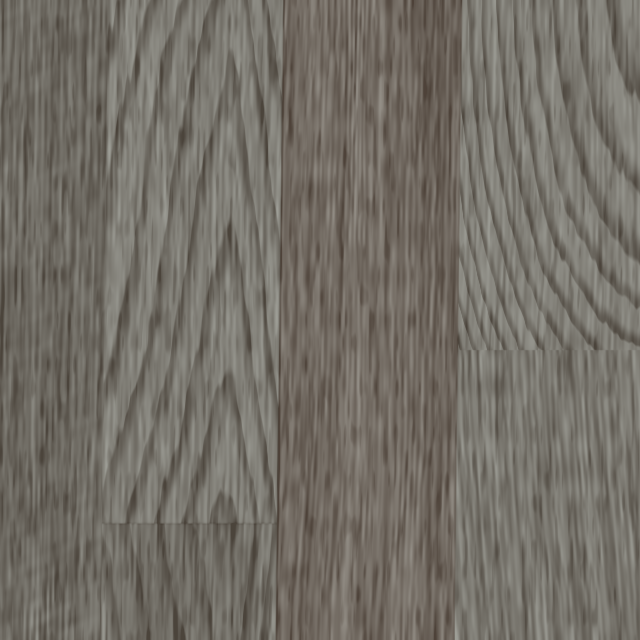
Write a three.js fragment shader that draws this texture.

```glsl
// Weathered grey-brown oak parquet: upright boards with straight and arched grain.
varying vec2 vUv;

const float TAU = 6.2832;
const vec3 DARK_OAK = vec3(0.325, 0.293, 0.262);
const vec3 PALE_OAK = vec3(0.595, 0.587, 0.560);
const vec3 WARM_TINT = vec3(0.006, -0.003, -0.007);
const vec3 COOL_TINT = vec3(-0.005, 0.002, 0.0);

float hash(vec2 p) {
  return fract(sin(dot(p, vec2(127.1, 311.7))) * 4375.85);
}

float noise(vec2 p) {
  vec2 cell = floor(p), f = fract(p);
  f = f * f * (3.0 - 2.0 * f);
  float low = mix(hash(cell), hash(cell + vec2(1.0, 0.0)), f.x);
  float high = mix(hash(cell + vec2(0.0, 1.0)), hash(cell + 1.0), f.x);
  return mix(low, high, f.y);
}

// Noise centred on zero
float vary(vec2 p) {
  return noise(p) - 0.5;
}

// Thin long grain lines of uneven spacing, plus fine broken fibres
float fibres(vec2 p, float seed) {
  float drift = 5.0 * vary(p * vec2(21.0, 1.3) + seed) + 1.0 * vary(p * vec2(60.0, 9.0) + seed);
  float wave = sin(TAU * (p.x * 88.0 + 0.35 * drift));
  float lines = wave * (0.08 + 0.30 * noise(p * vec2(70.0, 7.0) + seed + 5.0));
  float broad = 0.40 * vary(p * vec2(38.0, 0.9) + seed + 11.0);
  float medium = 0.55 * vary(p * vec2(125.0, 6.0) + seed + 23.0);
  float fine = 0.85 * vary(p * vec2(250.0, 30.0) + seed + 37.0);
  return lines + broad + medium + fine;
}

// Short dark pores along the fibres
float pores(vec2 p, float seed) {
  return smoothstep(0.55, 0.9, noise(p * vec2(215.0, 28.0) + seed));
}

// Narrow growth ring: darkens gradually, ends in a crisp edge
float ring(float phase) {
  float f = fract(phase);
  return smoothstep(0.45, 0.82, f) * (1.0 - smoothstep(0.87, 0.97, f));
}

// Long continuous ring lines made of dashes
float figure(float phase, vec2 p, float seed) {
  float sway = 0.8 * vary(p * vec2(5.0, 2.2) + seed);
  float fray = 0.16 * vary(p * vec2(170.0, 24.0) + seed);
  float wobble = 0.16 * vary(p * vec2(28.0, 10.0) + seed);
  float dashes = 0.65 + 0.7 * noise(p * vec2(190.0, 22.0) + seed + 9.0);
  return ring(phase + sway + fray + wobble) * dashes;
}

// Pointed arches, steeper on the right flank
float archPhase(vec2 p, float axis, float steepness) {
  float dx = p.x - axis;
  float slope = steepness * mix(1.0, 1.6, smoothstep(-0.02, 0.03, dx));
  return p.y + slope * (sqrt(dx * dx + 0.0002) - 0.014);
}

// Ovals around a far corner, crowding outward
float ovalPhase(vec2 p, vec2 centre) {
  vec2 d = (p - centre) * vec2(1.0, 0.45);
  return dot(d, d);
}

float edgeMask(float edge, float x) {
  return smoothstep(edge - 0.0015, edge + 0.0015, x);
}

float strip(float x, float centre, float halfWidth) {
  return 1.0 - smoothstep(0.0, halfWidth, abs(x - centre));
}

void main() {
  vec2 p = vUv;
  p.x -= 0.012 * (p.y - 0.5);
  vec2 wavy = p + vec2(0.010 * vary(p * vec2(5.0, 3.0)), 0.0);

  // Board masks
  float arched = edgeMask(0.163, p.x);
  float middle = edgeMask(0.437, p.x);
  float right = edgeMask(0.716, p.x);
  float archedUpper = edgeMask(0.182, p.y);
  float rightUpper = edgeMask(0.453, p.y);

  // Quarter-sawn board with faint ray flecks
  float fleck = noise(vec2(p.x * 24.0 + p.y * 8.0, p.y * 75.0 - p.x * 35.0));
  float tone = 0.39 + 0.46 * fibres(p, 3.0) + 0.10 * (fleck - 0.5);
  tone += 0.10 * smoothstep(0.25, 0.0, p.y) * fleck;

  // Arched board and the short piece below it
  float arches = figure(archPhase(p, 0.355, 4.2) * 4.8, p, 21.0);
  float upperTone = 0.70 - 0.46 * arches + 0.38 * fibres(wavy, 31.0);
  float lowArches = figure(archPhase(p, 0.365, -5.5) * 4.0, p, 41.0);
  float lowerTone = 0.54 - 0.34 * lowArches + 0.40 * fibres(wavy, 47.0);
  tone = mix(tone, mix(lowerTone, upperTone, archedUpper), arched);

  // Straight brown board, darker toward its right
  vec2 lean = wavy - vec2(0.025 * p.y * smoothstep(0.6, 0.44, p.x), 0.0);
  float straight = 0.42 + 0.52 * fibres(lean, 61.0);
  straight += 0.06 * strip(p.x, 0.555, 0.08) - 0.05 * strip(p.x, 0.65, 0.07);
  tone = mix(tone, straight, middle);

  // Oval figure above, leaning fibres below
  float ovals = figure(ovalPhase(p, vec2(1.05)) * 72.0, p, 71.0);
  float ovalTone = 0.75 - 0.46 * ovals + 0.36 * fibres(wavy, 77.0);
  vec2 tilt = wavy + vec2(0.07 * p.y, 0.0);
  float tiltTone = 0.57 + 0.50 * fibres(tilt, 83.0);
  tiltTone += 0.18 * strip(tilt.x, 0.937, 0.009);
  tone = mix(tone, mix(tiltTone, ovalTone, rightUpper), right);

  // Pores and slight uneven wear
  tone -= 0.24 * (pores(wavy, 91.0) - 0.1);
  tone += 0.06 * vary(p * vec2(6.0, 3.0) + 5.0);

  // Pale bevels and dark joints
  float worn = noise(vec2(3.0, p.y * 9.0));
  tone += 0.30 * worn * (strip(p.x, 0.432, 0.006) + strip(p.x, 0.721, 0.009));
  tone += 0.22 * worn * strip(p.x, 0.169, 0.008);
  float joint = strip(p.x, 0.438, 0.003) + 0.5 * strip(p.x, 0.715, 0.003);
  joint += 0.6 * strip(vUv.x, 0.004, 0.005) + 0.6 * strip(vUv.x, 0.995, 0.005);
  joint += 0.3 * arched * (1.0 - middle) * strip(p.y, 0.182, 0.004);
  tone -= 0.40 * joint;

  vec3 colour = mix(DARK_OAK, PALE_OAK, clamp(tone, -0.1, 1.1));
  colour += mix(COOL_TINT, WARM_TINT, middle * (1.0 - right));
  gl_FragColor = vec4(colour, 1.0);
}
```
